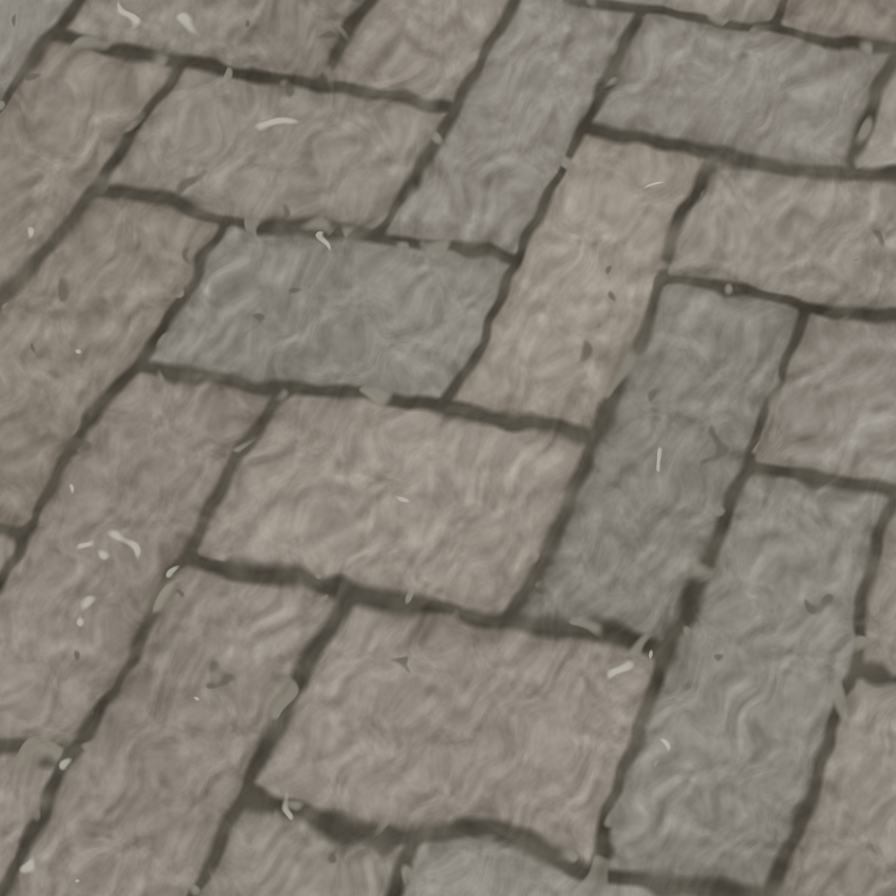
A three.js fragment shader for this texture:

```glsl
varying vec2 vUv;

const vec2 ORIGIN = vec2(0.258, 0.762);
const vec2 AXIS_U = vec2(0.1595, -0.0267);
const vec2 AXIS_V = vec2(-0.1204, -0.2073);
const float PERSPECTIVE = -0.066;

const float JOINT_WIDTH = 0.062;
const float CORNER_RADIUS = 0.07;
const float WOBBLE = 0.13;
const float RAGGED = 0.05;
const float RELIEF = 0.75;
const float BRICK_VARIATION = 0.2;
const float PEBBLE_CELLS = 17.0;

const vec3 STONE_DARK = vec3(0.42, 0.395, 0.36);
const vec3 STONE_LIGHT = vec3(0.665, 0.645, 0.61);
const vec3 SOIL_DARK = vec3(0.22, 0.205, 0.175);
const vec3 SOIL_LIGHT = vec3(0.44, 0.42, 0.37);
const vec3 GRIT = vec3(0.62, 0.6, 0.55);
const vec3 PEBBLE = vec3(0.76, 0.75, 0.71);
const vec3 WARM_TINT = vec3(1.015, 0.995, 0.98);
const vec3 COOL_TINT = vec3(0.99, 1.0, 1.01);

float hash(vec2 p) {
  return fract(sin(dot(p, vec2(127.1, 311.7))) * 43758.5);
}

float noise(vec2 p) {
  vec2 i = floor(p);
  vec2 f = fract(p);
  f = f * f * (3.0 - 2.0 * f);
  return mix(mix(hash(i), hash(i + vec2(1.0, 0.0)), f.x),
             mix(hash(i + vec2(0.0, 1.0)), hash(i + 1.0), f.x), f.y);
}

float fbm(vec2 p) {
  float sum = 0.0;
  float amplitude = 0.533;
  for (int i = 0; i < 4; i++) {
    sum += amplitude * noise(p);
    p = mat2(1.6, 1.2, -1.2, 1.6) * p + 7.3;
    amplitude *= 0.5;
  }
  return sum;
}

// Canvas position to paving units, one unit per brick width
vec2 toPaving(vec2 p) {
  vec2 d = p - ORIGIN;
  vec2 v = AXIS_V - PERSPECTIVE * p;
  return vec2(d.x * v.y - d.y * v.x, AXIS_U.x * d.y - AXIS_U.y * d.x)
       / (AXIS_U.x * v.y - AXIS_U.y * v.x);
}

// Distance inward from the brick edge, and the corner that identifies it
float herringbone(vec2 g, out vec2 corner) {
  vec2 cell = floor(g);
  float phase = mod(cell.x - cell.y + 0.5, 4.0);
  vec2 size = phase < 2.0 ? vec2(2.0, 1.0) : vec2(1.0, 2.0);
  corner = cell;
  if (phase > 1.0 && phase < 2.0) corner.x -= 1.0;
  if (phase > 2.0 && phase < 3.0) corner.y -= 1.0;
  vec2 q = abs(g - corner - 0.5 * size) - 0.5 * size + CORNER_RADIUS;
  return CORNER_RADIUS - length(max(q, 0.0)) - min(max(q.x, q.y), 0.0);
}

// Sparse round spots: x is a pale pebble, y a dark pit
vec2 spots(vec2 p) {
  vec2 cell = floor(p);
  vec2 center = 0.25 + 0.5 * vec2(hash(cell + 3.1), hash(cell + 8.7));
  float radius = mix(0.07, 0.16, hash(cell + 5.3));
  float spot = 1.0 - smoothstep(0.5 * radius, 1.4 * radius, length(fract(p) - center));
  float pick = hash(cell + 1.9);
  return spot * vec2(step(0.93, pick), step(pick, 0.08));
}

void main() {
  vec2 p = vUv;

  // Uneven brick layout
  vec2 wobble = vec2(noise(p * 8.0), noise(p * 8.0 + 31.7)) - 0.5;
  vec2 ragged = vec2(noise(p * 42.0 + 5.0), noise(p * 42.0 + 77.0)) - 0.5;
  vec2 g = toPaving(p) + WOBBLE * wobble + RAGGED * ragged;
  vec2 corner;
  float edge = herringbone(g, corner);

  // Stone surface: slanted flecks lit from one side, grain and stains
  vec2 slanted = vec2(dot(p, vec2(0.87, -0.5)) * 58.0, dot(p, vec2(0.5, 0.87)) * 36.0);
  slanted += 1.6 * vec2(noise(p * 25.0), noise(p * 25.0 + 19.0));
  float relief = fbm(slanted) - fbm(slanted + vec2(0.5, -0.35));
  float grain = fbm(p * 65.0 + 13.0) - 0.5;
  float stain = fbm(p * 6.0 + 2.0) - 0.5;
  float tone = 0.56 + RELIEF * relief + 0.4 * grain + 0.4 * stain
             + BRICK_VARIATION * (hash(corner + 0.5) - 0.5);
  tone -= 0.2 * (1.0 - smoothstep(0.03, 0.17, edge));
  vec3 color = mix(STONE_DARK, STONE_LIGHT, clamp(tone, -0.25, 1.25));
  color *= mix(WARM_TINT, COOL_TINT, hash(corner + 4.2));

  // Soil and grit in the joints
  float width = JOINT_WIDTH * mix(0.65, 1.3, noise(p * 16.0 + 50.0));
  float joint = 1.0 - smoothstep(0.3 * width, 1.15 * width, edge);
  float soilTone = 0.7 * noise(p * 38.0 + 9.0) + 0.5 * relief;
  vec3 soil = mix(SOIL_DARK, SOIL_LIGHT, clamp(soilTone, 0.0, 1.0));
  soil = mix(soil, GRIT, 0.75 * smoothstep(0.74, 0.92, noise(slanted * 0.9 + 61.0)));
  color = mix(color, soil, joint * mix(0.7, 1.0, noise(p * 11.0 + 23.0)));

  // Pebbles and pits
  vec2 spot = spots(p * PEBBLE_CELLS + 0.7 * ragged);
  color = mix(color, PEBBLE, 0.75 * spot.x);
  color = mix(color, SOIL_LIGHT * 0.85, 0.7 * spot.y);

  gl_FragColor = vec4(color, 1.0);
}
```
